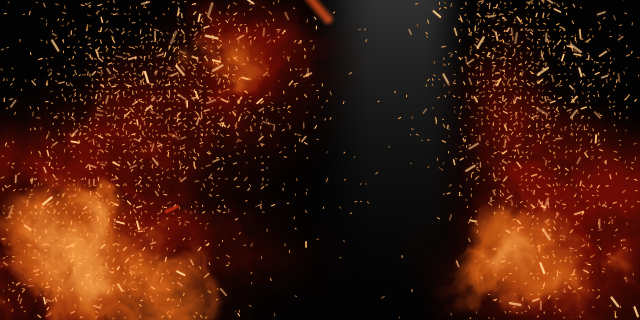
A WebGL 1 fragment shader for this background:

```glsl
precision highp float;
uniform vec2 u_resolution;

#define SMOKE_SCALE 7.0
#define BILLOW 0.95
#define SPARK_LAYERS 5
#define SPARK_DENSITY 0.75
#define RED vec3(0.43, 0.045, 0.015)
#define ORANGE vec3(0.76, 0.33, 0.07)
#define GOLD vec3(0.97, 0.65, 0.30)
#define WHITE_HOT vec3(1.0, 0.87, 0.62)

float hash(vec2 p) {
  return fract(sin(dot(p, vec2(127.1, 311.7))) * 43758.5453);
}

float noise(vec2 p) {
  vec2 i = floor(p), f = fract(p);
  f = f * f * (3.0 - 2.0 * f);
  return mix(mix(hash(i), hash(i + vec2(1.0, 0.0)), f.x),
             mix(hash(i + vec2(0.0, 1.0)), hash(i + 1.0), f.x), f.y);
}

float fbm(vec2 p) {
  float sum = 0.0, amp = 0.5;
  for (int i = 0; i < 5; i++) {
    sum += amp * noise(p);
    p = mat2(1.6, 1.2, -1.2, 1.6) * p + 3.7;
    amp *= 0.5;
  }
  return sum;
}

// Soft elliptical falloff, 1 at the centre
float blob(vec2 p, vec2 centre, vec2 radius) {
  vec2 d = (p - centre) / radius;
  return exp(-dot(d, d));
}

float capsule(vec2 p, vec2 axis, float halfLength) {
  float along = clamp(dot(p, axis), -halfLength, halfLength);
  return length(p - axis * along);
}

// Red smoke on both sides of the dark centre
float hazeShape(vec2 p) {
  float left = 0.75 * blob(p, vec2(0.74, 0.79), vec2(0.21, 0.20))
             + 0.55 * blob(p, vec2(0.42, 0.58), vec2(0.26, 0.20))
             + 0.95 * blob(p, vec2(0.22, 0.18), vec2(0.44, 0.30))
             + 0.45 * blob(p, vec2(0.02, 0.50), vec2(0.14, 0.10));
  float right = 0.95 * blob(p, vec2(1.76, 0.20), vec2(0.32, 0.27))
              + 0.55 * blob(p, vec2(1.58, 0.60), vec2(0.16, 0.28))
              + 0.55 * blob(p, vec2(1.90, 0.43), vec2(0.18, 0.16));
  float embers = 0.16 * blob(p, vec2(0.85, 0.20), vec2(0.25, 0.16))
               + 0.18 * blob(p, vec2(0.90, 0.75), vec2(0.22, 0.25));
  return left + right + embers;
}

// Glowing billows inside the smoke
float fireShape(vec2 p) {
  float upper = 0.80 * blob(p, vec2(0.72, 0.78), vec2(0.12, 0.12))
              + 0.62 * blob(p, vec2(0.575, 0.835), vec2(0.07, 0.06))
              + 0.40 * blob(p, vec2(0.61, 0.63), vec2(0.07, 0.06));
  float left = 0.90 * blob(p, vec2(0.09, 0.33), vec2(0.14, 0.11))
             + 0.75 * blob(p, vec2(0.34, 0.39), vec2(0.09, 0.08))
             + 0.95 * blob(p, vec2(0.25, 0.20), vec2(0.19, 0.16))
             + 0.95 * blob(p, vec2(0.50, 0.06), vec2(0.20, 0.15))
             + 0.50 * blob(p, vec2(0.06, 0.10), vec2(0.22, 0.16));
  float right = 0.90 * blob(p, vec2(1.56, 0.27), vec2(0.14, 0.12))
              + 0.65 * blob(p, vec2(1.66, 0.12), vec2(0.25, 0.12))
              + 0.30 * blob(p, vec2(1.90, 0.20), vec2(0.17, 0.20));
  return upper + left + right;
}

float sparkField(vec2 p) {
  return blob(p, vec2(0.50, 0.72), vec2(0.36, 0.30))
       + 0.55 * blob(p, vec2(0.25, 0.22), vec2(0.36, 0.28))
       + 0.90 * blob(p, vec2(1.58, 0.78), vec2(0.18, 0.36))
       + 0.45 * blob(p, vec2(1.80, 0.45), vec2(0.22, 0.55));
}

// One scattered spark per grid cell, kept within its cell
vec2 sparks(vec2 p, float scale, float seed, float pixel) {
  vec2 cell = floor(p * scale);
  vec2 id = cell + seed * 17.3;
  float size = mix(0.4, 1.0, hash(id + 5.1));
  vec2 centre = (cell + mix(vec2(0.25), vec2(0.75), vec2(hash(id), hash(id + 2.3)))) / scale;
  float angle = mix(0.1, 3.0, hash(id + 8.7));
  float reach = 0.19 * size / scale;
  float width = 0.0009 + 0.028 * size / scale;
  float d = capsule(p - centre, vec2(cos(angle), sin(angle)), reach);
  float lit = step(hash(id + 11.9), SPARK_DENSITY * sparkField(centre));
  float core = 1.0 - smoothstep(width - 0.5 * pixel, width + 0.7 * pixel, d);
  return lit * vec2(core * mix(0.35, 1.0, hash(id + 4.4)), exp(-d * scale * 18.0) * 0.2);
}

// Blurred ember trail
float trail(vec2 p, vec2 centre, vec2 axis, float halfLength, float width) {
  return 1.0 - smoothstep(0.0, width, capsule(p - centre, normalize(axis), halfLength));
}

void main() {
  vec2 uv = gl_FragCoord.xy / u_resolution;
  vec2 p = uv * vec2(2.0, 1.0);
  float pixel = 1.0 / u_resolution.y;

  // Dark backdrop with a grey glow from above
  float glow = smoothstep(0.96, 1.18, p.x) * (1.0 - smoothstep(1.32, 1.48, p.x));
  vec3 colour = vec3(0.008) + 0.18 * glow * pow(uv.y, 1.7);

  // Smoke and fire
  vec2 warp = vec2(fbm(p * 5.0), fbm(p * 5.0 + 19.0)) - 0.5;
  vec2 q = p + 0.10 * warp;
  float billow = fbm(q * SMOKE_SCALE + 2.0 * warp);
  float fine = fbm(q * SMOKE_SCALE * 2.6 + 31.0);
  float haze = hazeShape(q) * (0.45 + 1.1 * billow);
  colour = mix(colour, RED, smoothstep(0.02, 0.95, haze));
  float fire = fireShape(q) + BILLOW * (billow - 0.5) + 0.25 * (fine - 0.5);
  colour = mix(colour, ORANGE, smoothstep(0.32, 0.95, fire) * (0.75 + 0.4 * fine));
  colour = mix(colour, GOLD, 0.75 * smoothstep(0.85, 1.45, fire + 0.3 * (fine - 0.5)));

  // Two blurred trails
  colour += vec3(0.65, 0.22, 0.06) * trail(p, vec2(0.995, 0.975), vec2(-0.65, 0.76), 0.045, 0.026);
  colour += vec3(0.50, 0.14, 0.05) * trail(p, vec2(0.537, 0.347), vec2(0.9, 0.42), 0.018, 0.010);

  // Sparks, from fine dust to long streaks
  for (int i = 0; i < SPARK_LAYERS; i++) {
    float layer = float(i);
    float scale = 58.0 * pow(0.64, layer);
    vec2 spark = sparks(p, scale, layer + 1.0, pixel);
    vec3 heat = mix(GOLD, WHITE_HOT, layer / float(SPARK_LAYERS));
    colour += vec3(0.7, 0.2, 0.04) * spark.y;
    colour = mix(colour, heat, spark.x);
  }
  gl_FragColor = vec4(clamp(colour, 0.0, 1.0), 1.0);
}
```
